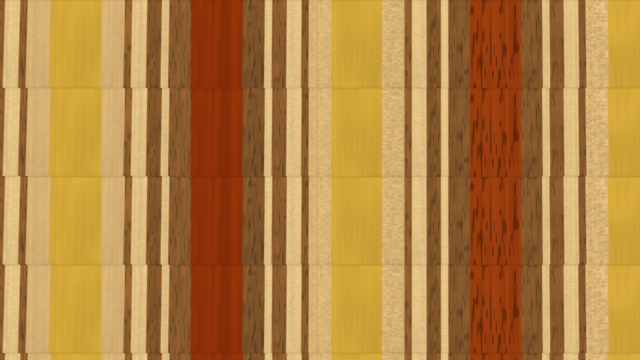
This texture is drawn by a Shadertoy shader. Its source:

```glsl
const vec3 YELLOW = vec3(0.82, 0.65, 0.22);
const vec3 MAPLE = vec3(0.835, 0.69, 0.45);
const vec3 PALE_MAPLE = vec3(0.88, 0.75, 0.51);
const vec3 WALNUT = vec3(0.525, 0.345, 0.17);
const vec3 RED_SMOOTH = vec3(0.55, 0.185, 0.03);
const vec3 RED_COARSE = vec3(0.60, 0.235, 0.05);

const float ROW_HEIGHT = 0.2454;
const float FIRST_CENTRE = 0.2095;
const float PERIOD = 0.788;
const int LAST_STRIP = 7;

// Strip borders, as fractions of a period away from a yellow centre
const float BORDERS[7] = float[7](0.0905, 0.172, 0.198, 0.2515, 0.303, 0.33, 0.408);

float hash(vec2 p) {
    vec3 q = fract(p.xyx * 0.1031);
    q += dot(q, q.yzx + 33.33);
    return fract((q.x + q.y) * q.z);
}

float noise(vec2 p) {
    vec2 cell = floor(p);
    vec2 f = fract(p);
    f = f * f * (3.0 - 2.0 * f);
    float low = mix(hash(cell), hash(cell + vec2(1, 0)), f.x);
    float high = mix(hash(cell + vec2(0, 1)), hash(cell + vec2(1, 1)), f.x);
    return mix(low, high, f.y);
}

// Signed noise, stretched by a frequency along each axis
float grain(vec2 p, vec2 frequency) {
    return noise(p * frequency) - 0.5;
}

// Short dark marks running along the wood
float pores(vec2 p, vec2 frequency) {
    return smoothstep(0.6, 0.9, noise(p * frequency));
}

vec3 yellowWood(vec2 p) {
    float cloud = grain(p, vec2(18.0, 14.0));
    float fibre = grain(p, vec2(130.0, 12.0));
    return YELLOW * (1.0 + 0.07 * cloud + 0.04 * fibre);
}

vec3 mapleWood(vec2 p, vec3 base, float speckle) {
    float fibre = grain(p, vec2(150.0, 5.0));
    float fleck = grain(p, vec2(130.0, 210.0));
    return base * (1.0 + 0.08 * fibre + speckle * fleck);
}

vec3 walnutWood(vec2 p, float tone) {
    float fibre = grain(p, vec2(170.0, 14.0));
    float figure = grain(p + 0.25 * p.yx, vec2(45.0, 22.0));
    float shade = 1.03 + 0.14 * (tone - 0.5) + 0.14 * fibre + 0.1 * figure;
    return WALNUT * (shade - 0.17 * pores(p, vec2(210.0, 45.0)));
}

vec3 redWood(vec2 p, float coarse) {
    float fibre = grain(p, vec2(110.0, 4.0));
    float streak = pores(p, vec2(190.0, 28.0));
    float shade = 1.0 + 0.16 * fibre - 0.3 * coarse * streak;
    return mix(RED_SMOOTH, RED_COARSE, coarse) * shade;
}

vec3 stripColor(int strip, float id, vec2 p) {
    vec2 q = p + vec2(3.7, 1.9) * (id + 20.0);
    float tone = hash(vec2(id + 40.0, 5.0));
    float right = smoothstep(0.6, 1.2, p.x);
    if (strip == 0) return yellowWood(q);
    if (strip == LAST_STRIP) return redWood(q, right);
    if (strip % 2 == 0) return walnutWood(q, tone);
    if (strip == 1) return mapleWood(q, MAPLE * (0.97 + 0.06 * tone), 0.04 + 0.11 * right);
    return mapleWood(q, PALE_MAPLE, 0.06);
}

// Mirrored strips: yellow at whole phases, red halfway between
vec3 board(float phase, vec2 p, float blur) {
    float block = floor(phase + 0.5);
    float offset = phase - block;
    float side = offset < 0.0 ? -1.0 : 1.0;
    vec3 color = stripColor(0, 14.0 * block, p);
    for (int i = 1; i <= LAST_STRIP; i++) {
        float id = 14.0 * block + side * float(i);
        float cover = smoothstep(-blur, blur, abs(offset) - BORDERS[i - 1]);
        color = mix(color, stripColor(i, id, p), cover);
    }
    return color;
}

// Phase of the strips, with a slight narrowing to the right
float stripPhase(float x) {
    float t = (x - FIRST_CENTRE) / PERIOD;
    return t + 0.0088 * t * t;
}

void mainImage(out vec4 fragColor, in vec2 fragCoord) {
    vec2 uv = fragCoord / iResolution.y;
    float pixel = 1.0 / iResolution.y;
    float aspect = iResolution.x / iResolution.y;

    // Rows counted from the top, each with the same grain
    float v = fract((1.0 - uv.y) / ROW_HEIGHT);
    float rowPixel = pixel / ROW_HEIGHT;

    // Strips lean within a row and jump back at its joint
    float ramp = v - smoothstep(1.0 - rowPixel, 1.0, v) - 0.5;
    float x = uv.x + ramp * mix(0.007, -0.004, uv.x / aspect);
    vec3 color = board(stripPhase(x), vec2(x, v * ROW_HEIGHT), pixel / PERIOD);

    // Faint shading across each row and a thin joint
    float toJoint = min(v, 1.0 - v) * ROW_HEIGHT;
    float joint = 1.0 - smoothstep(0.0, 0.004 + pixel, toJoint);
    color *= 1.015 - 0.03 * v - 0.06 * joint;
    fragColor = vec4(color, 1.0);
}
```
